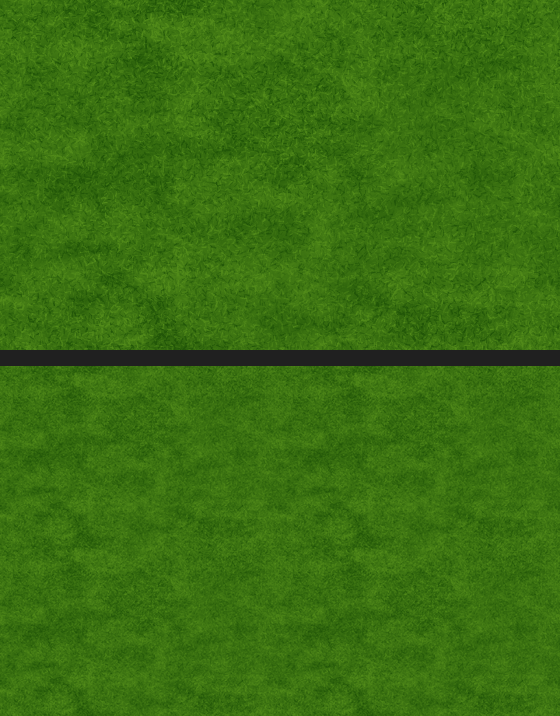
Top: one tile. Bottom: repeated 2 by 2.
Give the GLSL for this texture, as a Shadertoy shader.

```glsl
// A lawn of short turf: tiny light and dark blades scattered by cellular noise,
// over soft mottled patches of warped value noise. Every lattice has a whole
// number of cells and wraps, so the canvas tiles in both directions.

const vec3 SHADE_GREEN = vec3(0.170, 0.380, 0.045);
const vec3 SUN_GREEN   = vec3(0.280, 0.500, 0.085);
const float MEAN_TONE      = 0.55;
const float PATCH_CONTRAST = 1.0;
const float BLADE_CONTRAST = 0.56;
const vec2 PATCH_CELLS = vec2(14.0, 14.0);
const vec2 LONG_BLADE_CELLS = vec2(128.0, 80.0);
const vec2 FINE_BLADE_CELLS = vec2(200.0, 125.0);
const float BLADE_HALF_LENGTH = 0.45;
const float BLADE_HALF_WIDTH  = 0.18;
const float WARP = 0.012;
const float TAU = 6.2831853;

// Four random values in 0..1 for a lattice cell, wrapped to the lattice size.
vec4 hashCell(vec2 cell, vec2 period, uint seed) {
    uvec2 c = uvec2(mod(cell, period) + 0.5);
    uint h = c.x * 1597u + c.y * 51749u + seed * 7919u;
    vec4 r;
    for (int i = 0; i < 4; i++) {
        h = (h ^ (h >> 16)) * 73244475u;
        h = (h ^ (h >> 15)) * 40503u + 977u;
        h ^= h >> 16;
        r[i] = float(h & 65535u) / 65535.0;
    }
    return r;
}

// Wrapping value noise, centred on zero.
float valueNoise(vec2 uv, vec2 period, uint seed) {
    vec2 p = uv * period;
    vec2 cell = floor(p);
    vec2 f = p - cell;
    f = f * f * (3.0 - 2.0 * f);
    float a = hashCell(cell, period, seed).x;
    float b = hashCell(cell + vec2(1, 0), period, seed).x;
    float c = hashCell(cell + vec2(0, 1), period, seed).x;
    float d = hashCell(cell + vec2(1, 1), period, seed).x;
    return mix(mix(a, b, f.x), mix(c, d, f.x), f.y) - 0.5;
}

// Uneven growth: three octaves of noise with ragged, warped outlines.
float patches(vec2 uv) {
    vec2 bend = vec2(valueNoise(uv, vec2(40, 30), 1u),
                     valueNoise(uv, vec2(40, 30), 2u));
    vec2 q = uv + WARP * bend;
    return 0.60 * valueNoise(q, PATCH_CELLS, 3u)
         + 0.45 * valueNoise(q, PATCH_CELLS * 2.0, 4u)
         + 0.35 * valueNoise(q, PATCH_CELLS * 4.0, 5u);
}

// One randomly turned blade per cell, each lighter or darker than the ground.
float blades(vec2 uv, vec2 period, uint seed) {
    vec2 p = uv * period;
    vec2 home = floor(p);
    float soft = max(0.12, 0.5 * period.y / iResolution.y);
    float sum = 0.0;
    for (int y = -1; y <= 1; y++) {
        for (int x = -1; x <= 1; x++) {
            vec2 cell = home + vec2(x, y);
            vec4 rnd = hashCell(cell, period, seed);
            vec2 offset = p - cell - mix(vec2(0.15), vec2(0.85), rnd.xy);
            float angle = rnd.z * TAU;
            vec2 along = vec2(cos(angle), sin(angle));
            float reach = clamp(dot(offset, along), -BLADE_HALF_LENGTH, BLADE_HALF_LENGTH);
            float dist = length(offset - along * reach);
            float cover = 1.0 - smoothstep(BLADE_HALF_WIDTH - soft, BLADE_HALF_WIDTH + soft, dist);
            sum += cover * (2.0 * rnd.w - 1.0);
        }
    }
    return sum;
}

void mainImage(out vec4 fragColor, in vec2 fragCoord) {
    vec2 uv = fragCoord / iResolution.xy;

    // Some broad areas are calmer than others.
    float vigour = 1.0 + 0.5 * valueNoise(uv, vec2(4, 3), 6u);

    float growth = patches(uv);
    float turf = blades(uv, LONG_BLADE_CELLS, 7u) + blades(uv, FINE_BLADE_CELLS, 8u);

    float tone = MEAN_TONE + vigour * (PATCH_CONTRAST * growth + BLADE_CONTRAST * turf);
    tone = clamp(tone, -0.35, 1.35);
    fragColor = vec4(mix(SHADE_GREEN, SUN_GREEN, tone), 1.0);
}
```
